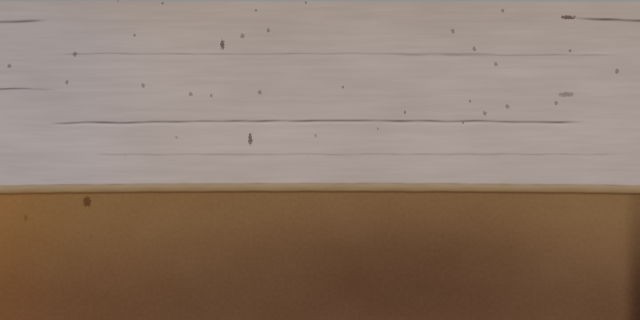
A WebGL 1 fragment shader for this texture:

```glsl
precision highp float;
// Weathered pale painted beam with cracks and flecks above a shaded brown wall.
uniform vec2 u_resolution;

float hash(vec2 p) {
  return fract(sin(dot(p, vec2(127.1, 311.7))) * 4375.85);
}

vec2 gradientAt(vec2 cell) {
  float angle = 6.2832 * hash(cell);
  return vec2(cos(angle), sin(angle));
}

float noise(vec2 p) {
  vec2 i = floor(p), f = fract(p);
  vec2 u = f * f * f * (f * (f * 6.0 - 15.0) + 10.0);
  vec2 e = vec2(1.0, 0.0);
  float low = mix(dot(gradientAt(i), f), dot(gradientAt(i + e.xy), f - e.xy), u.x);
  float high = mix(dot(gradientAt(i + e.yx), f - e.yx), dot(gradientAt(i + 1.0), f - 1.0), u.x);
  return mix(low, high, u.y);
}

float fbm(vec2 p) {
  float sum = 0.0, gain = 0.6;
  for (int i = 0; i < 4; i++) {
    sum += gain * noise(p);
    p = p * 2.03 + 17.3;
    gain *= 0.55;
  }
  return sum;
}

// Horizontal split between two x positions, thin and uneven
float crack(vec2 p, float x0, float x1, float y, float width) {
  float dy = p.y - y - 0.004 * noise(vec2(p.x * 9.0, y * 50.0));
  float ends = smoothstep(x0 - 0.02, x0 + 0.04, p.x) * (1.0 - smoothstep(x1 - 0.08, x1 + 0.02, p.x));
  float strength = 0.75 + 0.7 * noise(vec2(p.x * 14.0, y * 91.0));
  return ends * strength * exp(-dy * dy / (width * width));
}

// Soft elliptical mark with a ragged outline
float mark(vec2 p, vec2 center, vec2 radius) {
  vec2 d = (p - center) / radius;
  return 1.0 - smoothstep(0.5, 1.2, length(d) + 0.5 * noise(p * 130.0));
}

// Sparse random flecks, one candidate per cell
float flecks(vec2 p) {
  float sum = 0.0;
  vec2 grid = p * vec2(13.0, 17.0);
  for (int j = -1; j <= 1; j++) {
    for (int i = -1; i <= 1; i++) {
      vec2 cell = floor(grid) + vec2(float(i), float(j));
      vec2 center = (cell + vec2(hash(cell + 3.1), hash(cell + 8.7))) / vec2(13.0, 17.0);
      float size = mix(0.003, 0.007, hash(cell + 5.3));
      sum += step(0.83, hash(cell)) * mark(p, center, vec2(size, size * 1.2));
    }
  }
  return min(sum, 1.0);
}

vec3 beam(vec2 p) {
  float grain = fbm(p * vec2(4.0, 55.0));
  float blotch = fbm(p * vec2(3.0, 7.0) + 5.0);
  vec3 color = vec3(0.648, 0.598, 0.573) + 0.030 * grain + 0.025 * blotch;
  color += vec3(-0.015, -0.002, 0.018) * (1.0 - smoothstep(0.1, 0.6, p.x));
  color += 0.012 * exp(-pow((p.y - 0.56) / 0.07, 2.0));
  color -= vec3(0.015, 0.018, 0.028) * smoothstep(0.82, 0.98, p.y);

  // Long splits and fainter seams
  float bow = 0.006 * (1.0 - pow((p.x - 1.1) / 0.8, 2.0));
  float splits = 0.75 * crack(p - vec2(0.0, bow), 0.17, 1.82, 0.617, 0.0035);
  splits += 0.9 * crack(p - vec2(0.0, 0.04 * p.x), -0.2, 0.14, 0.931, 0.004);
  splits += 0.65 * crack(p, -0.2, 0.17, 0.722, 0.003);
  splits += 0.85 * crack(p + vec2(0.0, 0.04 * (p.x - 1.8)), 1.80, 2.3, 0.943, 0.004);
  splits += 0.3 * crack(p, 0.20, 1.55, 0.832, 0.003);
  splits += 0.25 * crack(p, 0.30, 1.95, 0.518, 0.003);
  splits += 0.25 * crack(p, 1.25, 1.95, 0.828, 0.003);
  color -= vec3(0.26, 0.26, 0.25) * splits;
  color += 0.035 * crack(p - vec2(0.0, bow - 0.008), 0.17, 1.82, 0.617, 0.004);

  // Knocks and flecks
  float chips = mark(p, vec2(0.695, 0.861), vec2(0.007, 0.017));
  chips += mark(p, vec2(0.782, 0.564), vec2(0.007, 0.019));
  chips += mark(p, vec2(1.775, 0.946), vec2(0.024, 0.007));
  chips += 0.5 * mark(p, vec2(1.77, 0.705), vec2(0.025, 0.009));
  chips += 0.55 * flecks(p) * smoothstep(0.48, 0.62, p.y);
  color -= vec3(0.23, 0.24, 0.23) * min(chips, 1.0);
  color = mix(color, vec3(0.55, 0.55, 0.56), 0.6 * smoothstep(0.991, 0.998, p.y));
  return color;
}

vec3 wall(vec2 p) {
  float depth = smoothstep(0.0, 0.40, p.y);
  vec3 color = mix(vec3(0.385, 0.275, 0.195), vec3(0.475, 0.362, 0.240), depth);
  color += vec3(0.045, 0.010, -0.018) * exp(-p.x * 4.0);
  vec2 shade = (p - vec2(1.27, 0.19)) / vec2(0.48, 0.17);
  color -= vec3(0.052, 0.050, 0.030) * exp(-dot(shade, shade));
  vec2 sheen = (p - vec2(1.82, 0.23)) / vec2(0.22, 0.20);
  color += vec3(0.022, 0.022, 0.016) * exp(-dot(sheen, sheen));
  color += 0.020 * fbm(p * vec2(5.0, 7.0)) + 0.014 * noise(p * 90.0);
  color -= vec3(0.13, 0.11, 0.08) * smoothstep(1.94, 2.0, p.x) * (1.0 - 0.6 * depth);
  color -= vec3(0.12, 0.12, 0.09) * mark(p, vec2(0.272, 0.370), vec2(0.013, 0.018));
  color -= 0.05 * mark(p, vec2(0.08, 0.32), vec2(0.007, 0.010));
  return color;
}

void main() {
  vec2 p = gl_FragCoord.xy / u_resolution.y;
  float soft = 0.003 + 0.5 / u_resolution.y;
  float sag = 0.007 * pow(p.x - 1.0, 2.0) - 0.0015 * noise(vec2(p.x * 12.0, 2.0));
  float y = p.y + sag;

  // Wall, narrow lower lip, then beam face
  vec3 lip = mix(vec3(0.51, 0.41, 0.29), vec3(0.59, 0.51, 0.41), smoothstep(0.402, 0.425, y));
  lip += 0.04 * fbm(p * vec2(9.0, 60.0));
  vec3 color = mix(wall(p), lip, smoothstep(0.403 - soft, 0.403 + soft, y));
  color = mix(color, beam(p), smoothstep(0.427 - soft, 0.427 + soft, y));
  color -= vec3(0.09, 0.09, 0.07) * exp(-pow((y - 0.401) / 0.004, 2.0));
  color -= 0.06 * exp(-pow((y - 0.427) / 0.003, 2.0)) * (0.7 + noise(vec2(p.x * 18.0, 4.0)));
  gl_FragColor = vec4(color, 1.0);
}
```
